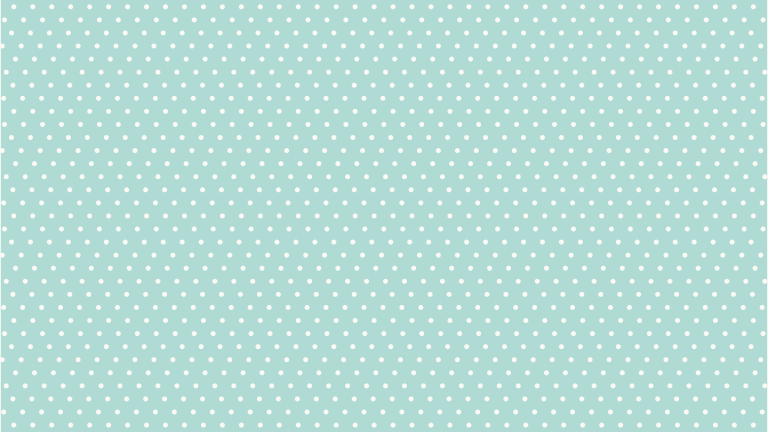
Give the GLSL for this pattern, as a Shadertoy shader.

```glsl
// Distance from p to the nearest dot centre, in canvas heights
float dotDistance(vec2 p) {
    vec2 pitch = vec2(iResolution.x / iResolution.y / 40.5, 1.0 / 33.05);
    float fromTop = (1.0 - p.y) / pitch.y - 0.02;
    float row = floor(fromTop);

    // Sideways shift per pair of rows, repeating every eight rows
    int pairIndex = int(mod(floor(row * 0.5), 4.0));
    float shift = vec4(0.728, 0.606, 0.817, 0.680)[pairIndex];
    shift -= 0.487 * mod(row, 2.0);

    vec2 cell = vec2(fract(p.x / pitch.x - shift + 0.5), fract(fromTop)) - 0.5;
    return length(cell * pitch);
}

// Antialiased coverage of the region where the signed distance is negative
float coverage(float signedDistance) {
    return clamp(0.5 - signedDistance * iResolution.y, 0.0, 1.0);
}

void mainImage(out vec4 fragColor, in vec2 fragCoord) {
    vec2 p = fragCoord / iResolution.y;
    float width = iResolution.x / iResolution.y;
    vec3 mint = vec3(0.69, 0.86, 0.83);
    vec3 cream = vec3(0.985, 0.975, 0.96);

    // Round dots
    vec3 color = mix(mint, cream, coverage(dotDistance(p) - 0.0057));

    // Thin pale margins at the sides
    float sideDistance = min(p.x, width - p.x);
    color = mix(color, cream, coverage(sideDistance - 0.002));

    fragColor = vec4(color, 1.0);
}
```
